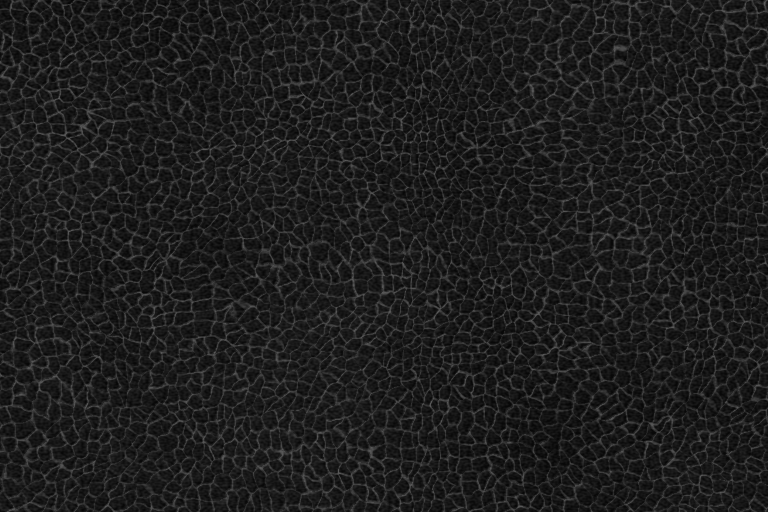
Write a WebGL 2 fragment shader that draws this texture.

```glsl
#version 300 es
precision highp float;
// Black pebbled leather: small irregular Voronoi pads parted by pale, thin creases.
// Gradient noise bends the pads and varies the creases; each crease is lit from
// the upper left, and a fine woven grain covers the whole hide.

#define CELLS 41.0          // pads per canvas height
#define JITTER 0.88         // irregularity of the pads
#define CREASE_WIDTH 0.15   // half width, in pads
#define CREASE_LIGHT 0.19   // brightness added by a strong crease
#define RELIEF 0.022        // shading of the pad shoulders
#define GRAIN 0.105         // strength of the fine grain
#define MOTTLE 0.022        // strength of the broad tone changes
#define BASE_TONE 0.081     // tone of the pad tops
#define FOLD_X 0.82         // place of the vertical fold, in canvas heights
#define LIGHT_DIR vec2(-0.78, 0.62)

uniform vec2 u_resolution;
out vec4 fragColor;

vec2 hash2(vec2 p) {
    vec3 q = fract(p.xyx * vec3(0.1031, 0.1030, 0.0973));
    q += dot(q, q.yzx + 33.33);
    return fract((q.xx + q.yz) * q.zy);
}

float cornerSlope(vec2 corner, vec2 offset) {
    float angle = 6.28318 * hash2(corner + 71.0).x;
    return dot(vec2(cos(angle), sin(angle)), offset);
}

float gradientNoise(vec2 p) {
    vec2 i = floor(p), f = fract(p);
    vec2 u = f * f * f * (f * (f * 6.0 - 15.0) + 10.0);
    vec2 e = vec2(0.0, 1.0);
    float low = mix(cornerSlope(i, f), cornerSlope(i + e.yx, f - e.yx), u.x);
    float high = mix(cornerSlope(i + e, f - e), cornerSlope(i + e.yy, f - e.yy), u.x);
    return mix(low, high, u.y);
}

vec2 noisePair(vec2 p) {
    return vec2(gradientNoise(p), gradientNoise(p + vec2(37.2, 81.7)));
}

vec2 padCentre(vec2 cell) {
    return cell + 0.5 + JITTER * (hash2(cell) - 0.5);
}

// Returns crease light in x and shoulder shading in y.
vec2 leatherPads(vec2 p, float width) {
    vec2 home = floor(p), nearest = home, toNearest = vec2(8.0);
    for (int y = -1; y <= 1; y++)
    for (int x = -1; x <= 1; x++) {
        vec2 cell = home + vec2(x, y);
        vec2 toCentre = padCentre(cell) - p;
        if (dot(toCentre, toCentre) < dot(toNearest, toNearest)) {
            toNearest = toCentre;
            nearest = cell;
        }
    }
    // Every bordering pad adds its crease, so junctions grow brighter.
    float crease = 0.0, shoulder = 0.0;
    for (int y = -2; y <= 2; y++)
    for (int x = -2; x <= 2; x++) {
        if (x == 0 && y == 0) continue;
        vec2 cell = nearest + vec2(x, y);
        vec2 toCentre = padCentre(cell) - p;
        vec2 normal = normalize(toCentre - toNearest);
        float edge = dot(0.5 * (toCentre + toNearest), normal);
        float facing = dot(normal, LIGHT_DIR);
        float strength = mix(0.2, 1.15, hash2(cell + nearest + 19.0).y);
        float line = 1.0 - smoothstep(0.0, width, edge);
        crease += strength * line * (1.0 + 0.4 * facing);
        shoulder += facing * (1.0 - smoothstep(0.0, 0.42, edge));
    }
    return vec2(1.0 - exp(-1.5 * crease), clamp(shoulder, -1.0, 1.0));
}

void main() {
    vec2 uv = gl_FragCoord.xy / u_resolution.y;
    float pixel = 1.0 / u_resolution.y;

    // Bend the hide, and squeeze the pads along a wavering vertical fold.
    vec2 hide = uv + 0.045 * noisePair(uv * 3.5) + 0.012 * noisePair(uv * 13.0);
    float foldOffset = uv.x - FOLD_X - 0.06 * gradientNoise(vec2(3.0, uv.y * 4.0));
    hide.x += 0.022 * tanh(foldOffset / 0.05);
    vec2 p = hide * CELLS + 0.28 * noisePair(uv * CELLS * 1.3) + 50.0;

    float width = max(CREASE_WIDTH, 1.1 * pixel * CELLS);
    vec2 pads = leatherPads(p, width);

    // Creases fade and sharpen in patches.
    float patches = 0.88 + 0.4 * gradientNoise(uv * 6.0 + 9.0)
                  + 0.6 * gradientNoise(uv * 31.0 + 4.0);
    float crease = pads.x * clamp(patches, 0.3, 1.25);

    // Fine grain, slightly longer across than down.
    float grain = gradientNoise(uv * vec2(150.0, 215.0) + 5.3)
                + 0.5 * gradientNoise(uv * vec2(85.0, 110.0) + 17.9);
    float mottle = gradientNoise(uv * 2.3 + 2.0) + 0.5 * gradientNoise(uv * 7.0 + 6.0);

    float tone = BASE_TONE + CREASE_LIGHT * crease + RELIEF * pads.y;
    tone += GRAIN * grain * (0.75 + 0.5 * crease) + MOTTLE * mottle;
    fragColor = vec4(vec3(clamp(tone, 0.03, 0.34)), 1.0);
}
```
